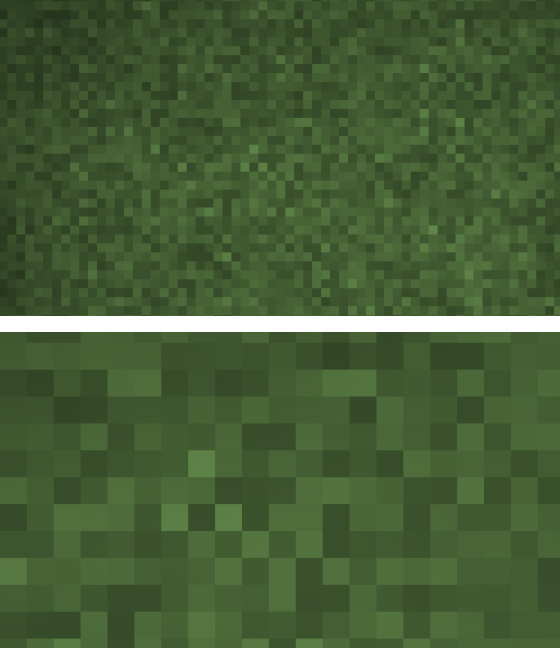
Top, the full canvas; bottom, a detail of the centre.
Reproduce this texture procedurally as a WebGL 1 fragment shader.

```glsl
precision highp float;

uniform vec2 u_resolution;

#define ROWS 35.25
#define GRID_OFFSET vec2(0.18, 0.9)
#define BASE_GREEN vec3(0.248, 0.345, 0.188)
#define TONE_MIN 0.78
#define TONE_RANGE 0.38
#define HIGHLIGHT 0.26
#define GLOW_CENTER vec2(1.12, 0.25)
#define GLOW_RADIUS vec2(1.0, 0.9)
#define GLOW_PEAK 1.12
#define GLOW_FALLOFF 0.23
#define CLOUD_SCALE 4.5
#define CLOUD_AMOUNT 0.12

float hash(vec2 p) {
    return fract(sin(dot(p, vec2(127.1, 311.7))) * 43758.5453);
}

float valueNoise(vec2 p) {
    vec2 i = floor(p);
    vec2 f = fract(p);
    f = f * f * (3.0 - 2.0 * f);
    float low = mix(hash(i), hash(i + vec2(1.0, 0.0)), f.x);
    float high = mix(hash(i + vec2(0.0, 1.0)), hash(i + vec2(1.0, 1.0)), f.x);
    return mix(low, high, f.y);
}

// Even spread of tones with a few rare bright tiles
float tileTone(vec2 cell) {
    float sparkle = pow(hash(cell + 71.3), 8.0);
    return TONE_MIN + TONE_RANGE * hash(cell + 3.7) + HIGHLIGHT * sparkle;
}

// Flat square tiles, blended over one pixel at their borders
float tiles(vec2 p) {
    vec2 q = p * ROWS + GRID_OFFSET - 0.5;
    vec2 cell = floor(q);
    float pixel = ROWS / u_resolution.y;
    vec2 w = clamp((fract(q) - 0.5) / pixel + 0.5, 0.0, 1.0);
    float low = mix(tileTone(cell), tileTone(cell + vec2(1.0, 0.0)), w.x);
    float high = mix(tileTone(cell + vec2(0.0, 1.0)), tileTone(cell + vec2(1.0, 1.0)), w.x);
    return mix(low, high, w.y);
}

// Broad off-center glow with soft cloudy shading
float lighting(vec2 p) {
    vec2 d = (p - GLOW_CENTER) / GLOW_RADIUS;
    float cloud = valueNoise(p * CLOUD_SCALE + 19.0) - 0.5;
    return GLOW_PEAK - GLOW_FALLOFF * dot(d, d) + CLOUD_AMOUNT * cloud;
}

void main() {
    vec2 p = gl_FragCoord.xy / u_resolution.y;
    gl_FragColor = vec4(BASE_GREEN * tiles(p) * lighting(p), 1.0);
}
```
